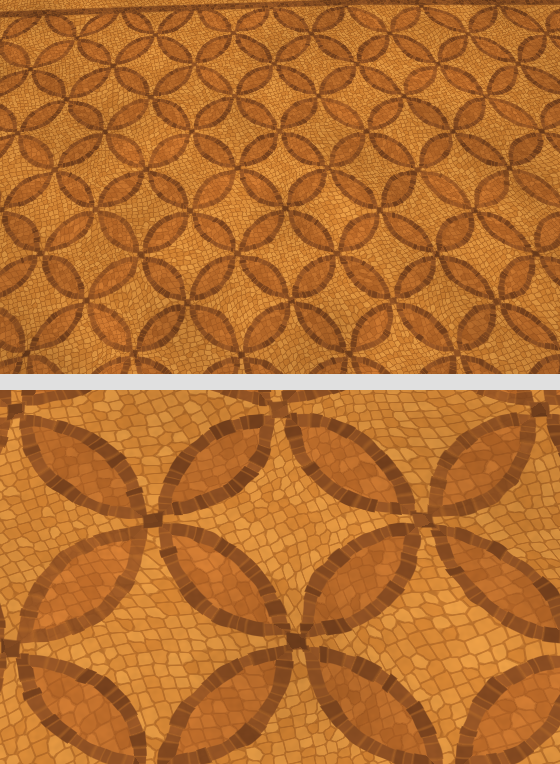
Top, the full canvas; bottom, a detail of the centre.
This pattern is drawn by a Shadertoy shader. Its source:

```glsl
// Stone mosaic floor of interlaced petals, seen in perspective below a border stripe.

float hash(vec2 p) {
    vec3 h = fract(vec3(p.xyx) * 0.1031);
    h += dot(h, h.yzx + 33.33);
    return fract((h.x + h.y) * h.z);
}

vec2 hash2(vec2 p) {
    return vec2(hash(p), hash(p + 57.3));
}

float noise(vec2 p) {
    vec2 i = floor(p), f = fract(p);
    f = f * f * (3.0 - 2.0 * f);
    return mix(mix(hash(i), hash(i + vec2(1, 0)), f.x),
               mix(hash(i + vec2(0, 1)), hash(i + vec2(1, 1)), f.x), f.y);
}

// Irregular stones: x = distance to the joint, yz = stone identity.
vec3 stones(vec2 p) {
    vec2 cell = floor(p), nearestId = cell;
    float first = 9.0, second = 9.0;
    for (int j = -1; j <= 1; j++) {
        for (int i = -1; i <= 1; i++) {
            vec2 id = cell + vec2(i, j);
            vec2 r = abs(id + 0.5 + 0.55 * (hash2(id) - 0.5) - p);
            float dist = mix(length(r), max(r.x, r.y), 0.6);
            if (dist < first) {
                second = first;
                first = dist;
                nearestId = id;
            } else {
                second = min(second, dist);
            }
        }
    }
    return vec3(0.5 * (second - first), nearestId);
}

// Floor coordinates with a lattice node at every integer pair; z = local scale.
vec3 floorPlane(vec2 p) {
    float bend = max(0.8 - p.x, 0.0) / 0.8;
    float y = p.y - 0.023 * bend * bend * max(1.0 - 2.0 * p.y, 0.0);
    float scale = 0.2009 + 0.0919 * y;
    float u = (p.x - 0.568) / scale - 0.77;
    float v = 30.27 - 6.125 / scale;
    return vec3(u + 0.5 * v, u - 0.5 * v, scale);
}

void mainImage(out vec4 fragColor, in vec2 fragCoord) {
    vec2 p = fragCoord / iResolution.y;
    p.y = 1.0 - p.y;
    vec3 plane = floorPlane(p);
    vec2 q = plane.xy;
    float aa = 1.2 / (plane.z * iResolution.y);

    // Hand-laid wobble of the lattice
    vec2 w = q + 0.05 * (vec2(noise(q * 2.3), noise(q * 2.3 + 40.0)) - 0.5);
    w += 0.018 * (vec2(noise(q * 11.0), noise(q * 11.0 + 70.0)) - 0.5);

    // Pale ground stones, their rows gently curving
    vec2 swirl = vec2(noise(q * 1.6 + 9.0), noise(q * 1.6 + 21.0));
    vec3 stone = stones((mat2(0.9, 0.44, -0.44, 0.9) * q + 0.22 * swirl) * 14.0);
    float tone = hash(stone.yz);
    float joint = 1.0 - smoothstep(0.02, 0.07 + 7.0 * aa, stone.x);
    vec3 ground = mix(vec3(0.77, 0.475, 0.18), vec3(0.85, 0.575, 0.255), tone);
    ground = mix(ground, vec3(0.61, 0.35, 0.125), 0.65 * joint);

    // Nearest petal, measured along and across its axis
    vec2 node = round(w), d = w - node;
    bool horizontal = abs(d.x) > abs(d.y);
    vec2 axis = horizontal ? vec2(1, 0) : vec2(0, 1);
    vec2 center = node + 0.5 * axis * sign(d);
    vec2 local = horizontal ? w - center : (w - center).yx;
    vec2 fromArc = vec2(local.x, abs(local.y) + 0.429);
    float petal = length(fromArc) - 0.629;
    float petalTone = hash(center * 2.0 + 13.0);

    // Warm petal filling with soft joints
    vec3 filling = mix(vec3(0.66, 0.37, 0.14), vec3(0.76, 0.45, 0.185), tone);
    filling *= 0.95 + 0.1 * petalTone;
    filling = mix(filling, vec3(0.56, 0.30, 0.11), 0.4 * joint);

    // Dark rim cut into stones across the arc
    float arc = atan(fromArc.x, fromArc.y) * 0.629 / 0.062;
    arc += 0.25 * sin(arc * 2.1 + petalTone * 6.0);
    float rimTone = hash(vec2(floor(arc), sign(local.y)) + center * 14.0);
    float rimJoint = smoothstep(0.33 - 4.0 * aa, 0.5, abs(fract(arc) - 0.5));
    vec3 rim = mix(vec3(0.43, 0.235, 0.105), vec3(0.58, 0.33, 0.145), rimTone);
    rim = mix(rim, vec3(0.66, 0.39, 0.15), 0.55 * rimJoint);
    rim = mix(rim, filling, 0.3 * smoothstep(0.6, 1.0, petalTone));

    // Border stripe along the far edge
    float edge = p.y - max(0.039 - 0.036 * p.x, 0.005);
    float pixel = 1.0 / iResolution.y;
    float field = smoothstep(-pixel, pixel, edge);
    float rough = 0.012 * (rimTone - 0.5);

    vec3 color = mix(ground, rim, field * (1.0 - smoothstep(-aa, aa, petal + rough)));
    color = mix(color, filling, field * (1.0 - smoothstep(-aa, aa, petal + 0.076 - rough)));

    // Small dark stone where four petals meet
    float knot = 0.5 * (abs(d.x) + abs(d.y)) - 0.034;
    vec3 darkStone = mix(vec3(0.40, 0.22, 0.10), vec3(0.56, 0.32, 0.14), tone);
    color = mix(color, darkStone, field * (1.0 - smoothstep(-aa, aa, knot)));
    float stripe = 1.0 - smoothstep(-pixel, pixel, abs(edge) - 0.008);
    color = mix(color, mix(darkStone, vec3(0.66, 0.39, 0.15), 0.4 * joint), stripe);

    // Stains, grain and uneven light
    color *= 0.92 + 0.13 * noise(q * 1.3 + 5.0) + 0.05 * (noise(q * 38.0) - 0.5);
    vec2 corner = (fragCoord / iResolution.xy - 0.5) * vec2(1.0, 0.8);
    color *= 1.04 - 0.22 * dot(corner, corner);
    fragColor = vec4(color, 1.0);
}
```
